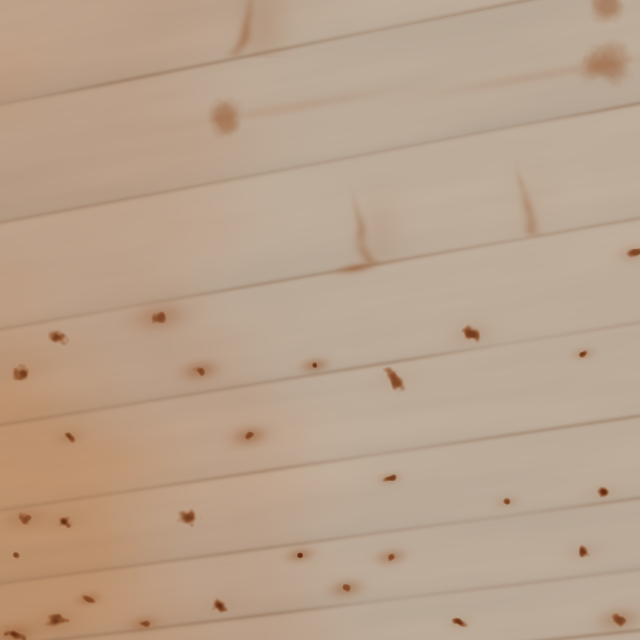
Write a WebGL 2 fragment shader that draws this texture.

```glsl
#version 300 es
precision highp float;
uniform vec2 u_resolution;
out vec4 outColor;

#define PALE vec3(0.735, 0.668, 0.597)
#define TAN vec3(0.73, 0.62, 0.53)
#define ORANGE vec3(0.735, 0.567, 0.425)
#define SEAM_COLOR vec3(0.56, 0.42, 0.31)
#define RIM_COLOR vec3(0.58, 0.33, 0.17)
#define CORE_COLOR vec3(0.34, 0.14, 0.05)
#define SEAM_WIDTH 0.0036
#define KNOT_SIZE 0.0078
#define KNOTS_PER_BOARD 10
#define KNOT_CHANCE 0.78

float hash(vec2 p) {
    vec3 q = fract(vec3(p.xyx) * 0.1031);
    q += dot(q, q.yzx + 33.33);
    return fract((q.x + q.y) * q.z);
}

float noise(vec2 p) {
    vec2 i = floor(p), f = fract(p);
    f = f * f * (3.0 - 2.0 * f);
    return mix(mix(hash(i), hash(i + vec2(1, 0)), f.x),
               mix(hash(i + vec2(0, 1)), hash(i + vec2(1, 1)), f.x), f.y);
}

float fbm(vec2 p) {
    float sum = 0.0, amp = 0.5;
    for (int i = 0; i < 4; i++) {
        sum += amp * noise(p);
        p = p * 2.03 + 17.0;
        amp *= 0.5;
    }
    return sum;
}

// Height of the seam below board k: slanted, with boards narrowing downwards
float seam(float x, float k) {
    return 0.835 + 0.2 * x - (0.192 + 0.0132 * x) * k + 0.0085 * k * k;
}

vec2 turn(vec2 p, float a) {
    return vec2(cos(a) * p.x + sin(a) * p.y, cos(a) * p.y - sin(a) * p.x);
}

float bell(float x) { return exp(-x * x); }

float blob(vec2 p, vec2 size) { return bell(length(p / size)); }

// Warm glow on the left, strongest in the lower corner
vec3 woodColor(vec2 p) {
    float warm = (1.0 - smoothstep(-0.05, 0.72, p.x)) * mix(1.0, 0.55, smoothstep(0.1, 0.65, p.y));
    warm += 0.3 * (fbm(p * vec2(3.0, 7.0)) - 0.47);
    vec3 color = mix(PALE, TAN, smoothstep(0.08, 0.45, warm));
    return mix(color, ORANGE, smoothstep(0.5, 0.92, warm));
}

// Large faded knots with a trail along the grain
vec3 fadedKnots(vec3 color, vec2 p) {
    for (int i = 0; i < 3; i++) {
        float n = float(i);
        vec2 q = turn(p - vec2(0.355 + 0.59 * min(n, 1.0), 0.815 + 0.08 * n + 0.004 * n * n), 0.17);
        float d = length(q / vec2(0.026 + 0.017 * n * (2.0 - n), 0.029));
        d += 1.1 * (fbm(p * 32.0) - 0.47);
        float trail = blob(q - vec2(0.1 * sign(0.5 - n), 0.0), vec2(0.16, 0.009));
        float stain = 1.0 - smoothstep(0.25, 1.3, d);
        color = mix(color, RIM_COLOR, 0.48 * stain + 0.13 * trail * step(n, 1.5));
    }
    return color;
}

// Tapered cracks that stand on a seam, with a stain and a smudge at the foot
vec3 cracks(vec3 color, vec2 p) {
    for (int i = 0; i < 3; i++) {
        float n = float(i);
        float x = 0.37 + 0.18 * n + 0.025 * n * n;
        vec2 q = p - vec2(x, seam(x, min(2.0 * n, 2.0)));
        float rise = q.y / 0.13;
        float center = (n < 0.5 ? 0.03 : -0.03) * rise + 0.012 * (noise(vec2(rise * 4.0, n)) - 0.5);
        float width = mix(0.011, 0.004, clamp(rise, 0.0, 1.0));
        float body = smoothstep(-0.02, 0.08, rise) * (1.0 - smoothstep(0.2, 1.05, rise));
        float streak = bell((q.x - center) / width) * body * mix(0.5, 1.1, noise(p * 50.0));
        float stain = blob(q - vec2(0.04 - 0.02 * n, 0.05), vec2(0.036, 0.06)) * step(0.0, rise);
        float foot = blob(turn(q + vec2(0.018, 0.004), 0.17), vec2(0.026, 0.007));
        color = mix(color, RIM_COLOR, 0.4 * streak + 0.12 * stain * (1.4 - 0.5 * n));
        color = mix(color, RIM_COLOR, 0.5 * foot * step(abs(n - 1.0), 0.5));
    }
    return color;
}

// Small dark knots scattered over the lower boards, denser on the left
vec3 darkKnots(vec3 color, vec2 p) {
    for (int b = 3; b < 8; b++) {
        float board = float(b);
        float chance = b == 4 ? 0.35 : KNOT_CHANCE;
        for (int i = 0; i < KNOTS_PER_BOARD; i++) {
            vec2 id = vec2(float(i) + 3.0, board * 7.0);
            if (hash(id) > chance) continue;
            float x = pow((float(i) + hash(id + 31.0)) / float(KNOTS_PER_BOARD), 1.45);
            float y = mix(seam(x, board), seam(x, board - 1.0), mix(0.08, 0.85, hash(id + 57.0)));
            float size = KNOT_SIZE * mix(0.65, 1.45, pow(hash(id + 83.0), 1.6));
            float stretch = mix(1.0, 2.3, pow(hash(id + 101.0), 2.5));
            vec2 q = p - vec2(x, y);
            float d = length(turn(q, mix(-0.9, 0.3, hash(id + 131.0))) / (size * vec2(stretch, 0.9)));
            d += 0.8 * (noise(p * 130.0) - 0.5);
            float halo = blob(turn(q, 0.15), size * vec2(3.2, 1.7)) * hash(id + 151.0);
            color = mix(color, RIM_COLOR, max(0.5 * halo, 0.85 * (1.0 - smoothstep(0.5, 1.4, d))));
            float depth = mix(0.35, 0.95, hash(id + 173.0));
            color = mix(color, CORE_COLOR, depth * (1.0 - smoothstep(0.1, 0.95, d)));
        }
    }
    return color;
}

void main() {
    vec2 p = gl_FragCoord.xy / u_resolution;
    vec3 color = woodColor(p);

    // Seams with uneven strength and a soft shadow above
    float board = 0.0;
    for (int k = 0; k < 8; k++) {
        float n = float(k), d = p.y - seam(p.x, n);
        board += step(d, 0.0);
        float strength = mix(0.08, 0.48, noise(vec2(p.x * 5.0, n * 5.3)));
        color = mix(color, SEAM_COLOR, strength * bell(d / SEAM_WIDTH));
        color *= 1.0 - 0.035 * exp(-abs(d) / 0.018) * smoothstep(-0.003, 0.003, d);
    }

    // Faint grain, broad patches and a tone for each board
    float along = p.y - seam(p.x, board);
    float grain = fbm(vec2(p.x * 3.0 + board * 9.0, along * 45.0));
    float patches = fbm(vec2(p.x * 2.5 + board * 5.0, along * 9.0));
    float tone = hash(vec2(board, 4.0)) - 0.5;
    color *= 1.0 + 0.03 * (grain - 0.47) + 0.07 * (patches - 0.47) + 0.025 * tone;

    color = fadedKnots(color, p);
    color = cracks(color, p);
    color = darkKnots(color, p);
    outColor = vec4(color, 1.0);
}
```
